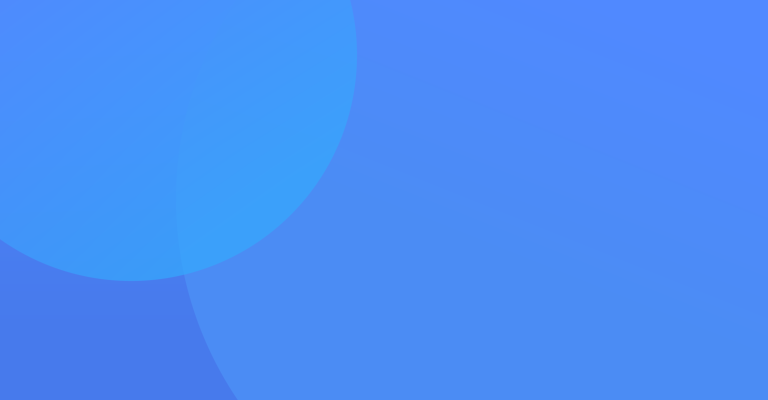
Reproduce this background procedurally as a Shadertoy shader.

```glsl
// Flat blue backdrop with two large overlapping discs that run off the canvas.
// Each layer has its own linear gradient; the discs are antialiased distance
// functions, and the upper one is translucent. Lengths are in canvas heights.

// Coverage of a disc, smoothed over about one pixel
float disc(vec2 p, vec2 center, float radius) {
    float pixel = 1.0 / iResolution.y;
    return 1.0 - smoothstep(-0.75 * pixel, 0.75 * pixel, length(p - center) - radius);
}

void mainImage(out vec4 fragColor, in vec2 fragCoord) {
    vec2 p = fragCoord / iResolution.y;

    // Backdrop, deeper toward the bottom
    vec3 color = mix(vec3(0.278, 0.478, 0.925), vec3(0.31, 0.533, 0.992),
                     smoothstep(0.1, 1.0, p.y));

    // Wide disc on the right, more violet toward the upper right
    float violet = clamp((p.y + 0.4 * p.x - 0.85) / 0.75, 0.0, 1.0);
    vec3 wideColor = mix(vec3(0.294, 0.549, 0.957), vec3(0.314, 0.537, 1.0), violet);
    color = mix(color, wideColor, disc(p, vec2(1.335, 0.5025), 0.895));

    // Translucent disc at the upper left, turning cyan along its diagonal
    vec2 center = vec2(0.3275, 0.8625);
    float along = dot(p - center, vec2(0.58, -0.82)) / 0.565;
    float cyan = clamp((along + 0.54) / 1.44, 0.0, 1.0);
    vec3 cyanColor = mix(vec3(0.306, 0.549, 0.992), vec3(0.204, 0.663, 0.99), cyan);
    color = mix(color, cyanColor, 0.7 * disc(p, center, 0.565));

    fragColor = vec4(color, 1.0);
}
```
